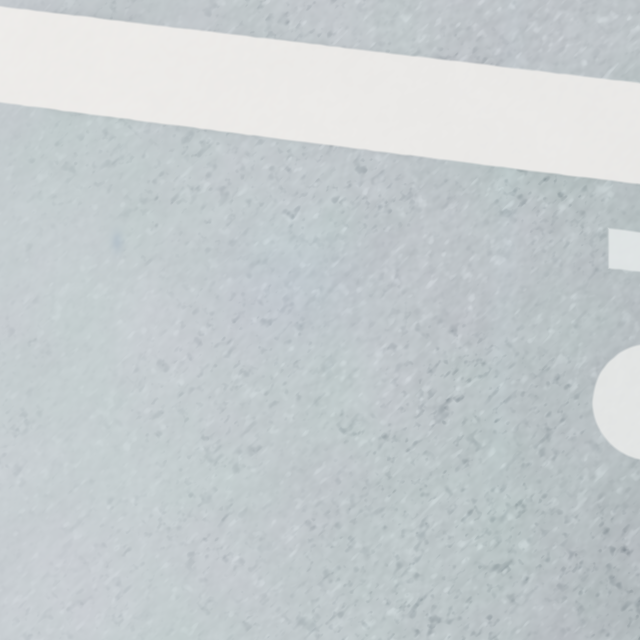
A WebGL 1 fragment shader for this texture:

```glsl
precision highp float;
// Weathered blue-grey painted surface with a slanted white band and pale marks at the right.
uniform vec2 u_resolution;

float hash(vec2 p) {
  vec3 q = fract(vec3(p.xyx) * 0.1031);
  q += dot(q, q.yzx + 33.33);
  return fract((q.x + q.y) * q.z);
}

float noise(vec2 p) {
  vec2 i = floor(p), f = fract(p);
  f = f * f * (3.0 - 2.0 * f);
  return mix(mix(hash(i), hash(i + vec2(1.0, 0.0)), f.x),
             mix(hash(i + vec2(0.0, 1.0)), hash(i + vec2(1.0, 1.0)), f.x), f.y);
}

float fbm(vec2 p) {
  float sum = 0.0, amp = 0.5;
  for (int i = 0; i < 4; i++) {
    sum += amp * noise(p);
    p = mat2(0.8, 0.6, -0.6, 0.8) * p * 2.03 + 7.1;
    amp *= 0.5;
  }
  return sum / 0.9375;
}

// Soft irregular blotches where two layers of noise peak together.
float blotches(vec2 p) {
  return smoothstep(0.62, 0.95, 0.7 * noise(p) + 0.3 * noise(p * 1.9 + 13.0));
}

float fill(float dist) {
  return 1.0 - smoothstep(-0.0025, 0.0025, dist);
}

void main() {
  vec2 uv = gl_FragCoord.xy / u_resolution;
  vec2 slant = vec2(uv.x + uv.y, uv.y - uv.x) * 0.707;

  // Broad shading: pale lower left, darker right side
  vec3 color = mix(vec3(0.767, 0.797, 0.808), vec3(0.717, 0.75, 0.76),
                   smoothstep(0.25, 1.05, uv.x));
  color = mix(color, vec3(0.757, 0.775, 0.792), 0.6 * smoothstep(0.8, 0.95, uv.y));
  color += 0.012 * smoothstep(0.45, 0.0, uv.x) * smoothstep(0.85, 0.4, uv.y);
  color -= 0.022 * smoothstep(0.8, 1.0, uv.x) * smoothstep(0.35, 0.05, uv.y);
  color += 0.03 * (fbm(slant * vec2(6.0, 11.0) + 2.0) - 0.5);

  // Lavender and green-grey stains
  float stain = fbm(uv * 8.0 + 11.0) - 0.5;
  color += stain * vec3(0.022, -0.012, 0.012);
  vec2 toBlue = (uv - vec2(0.46, 0.56)) / vec2(0.11, 0.1);
  color += vec3(-0.004, -0.004, 0.01) * exp(-dot(toBlue, toBlue));
  vec2 toSmudge = (uv - vec2(0.183, 0.622)) / vec2(0.009, 0.016);
  color -= vec3(0.05, 0.04, 0.015) * exp(-dot(toSmudge, toSmudge));

  // Faint vertical streak
  float streak = exp(-pow((uv.x - 0.785 - 0.04 * (uv.y - 0.5)) / 0.02, 2.0));
  color += vec3(0.012, 0.017, 0.018) * streak * smoothstep(0.1, 0.4, uv.y);

  // Soft diagonal grain, dark blotches and a few light flecks
  float rough = mix(0.55, 1.1, smoothstep(0.1, 0.75, uv.x));
  float grain = noise(slant * vec2(60.0, 105.0)) + noise(slant * vec2(115.0, 180.0) + 5.0) - 1.0;
  color += 0.026 * rough * grain;
  float clumps = smoothstep(0.35, 0.65, fbm(uv * 7.0 + 31.0));
  float dark = blotches(slant * vec2(62.0, 95.0) + 17.0)
             + 0.7 * blotches(slant * vec2(100.0, 140.0) + 29.0);
  color -= vec3(0.09, 0.085, 0.08) * dark * rough * (0.3 + 0.7 * clumps);
  color += 0.045 * rough * blotches(slant * vec2(60.0, 110.0) + 53.0);

  // White band with a thin, broken shade along its rim
  float wobble = 0.0012 * (noise(uv * 70.0) - 0.5);
  float bandTop = 0.990 - 0.120 * uv.x;
  float bandBottom = 0.840 - 0.128 * uv.x - 0.004 * uv.x * (1.0 - uv.x);
  float bandDist = max(uv.y - bandTop, bandBottom - uv.y) + wobble;
  color -= 0.035 * exp(-max(bandDist, 0.0) / 0.006) * clumps;
  vec3 white = mix(vec3(0.93, 0.924, 0.915), vec3(0.915, 0.912, 0.905), uv.x);
  white += 0.008 * (fbm(uv * 12.0) - 0.5) + 0.004 * grain;
  color = mix(color, white, fill(bandDist));

  // Short bar and rounded mark cut by the right edge
  float barMiddle = 0.612 - 0.12 * (uv.x - 0.951);
  float barDist = max(0.951 - uv.x, abs(uv.y - barMiddle) - 0.031) + wobble;
  float roundDist = length(uv - vec2(1.017, 0.3715)) - 0.091 + wobble;
  vec3 pale = vec3(0.875, 0.893, 0.895) + 0.006 * grain;
  color = mix(color, pale, fill(barDist));
  color = mix(color, pale + vec3(0.015, 0.005, 0.0), fill(roundDist));

  gl_FragColor = vec4(clamp(color, 0.0, 1.0), 1.0);
}
```
